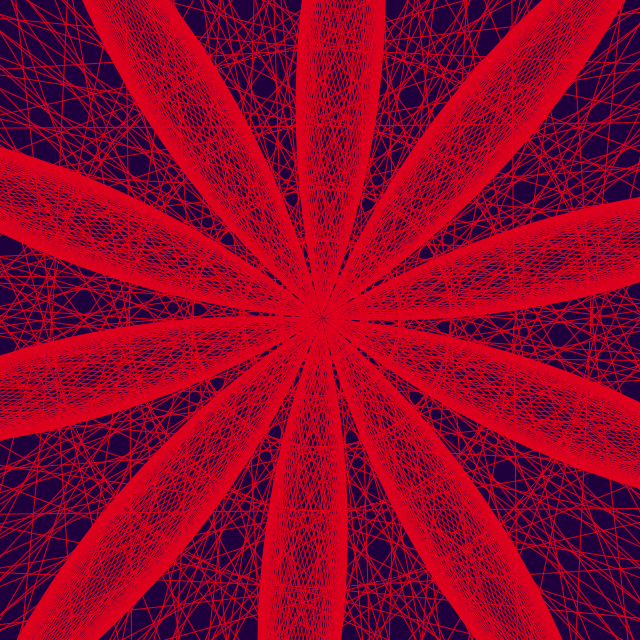
Reproduce this pattern procedurally as a three.js fragment shader.

```glsl
// Ten pointed petals of fine red thread radiate over a dark violet ground.
// Petal threads bunch up at the rims like a caustic; behind them lies a mesh
// of straight threads, each family tangent to its own concentric circle.

#define CENTER vec2(0.5026, 0.5026)
#define PETALS 10.0
#define AXIS_TILT 0.2443      // angle of the first petal axis
#define PETAL_LENGTH 0.86
#define THREAD_WIDTH 0.0016
#define SOFTNESS 0.0011
#define INNER_THREADS 4.0     // petal thread density at the hub
#define OUTER_THREADS 11.0    // and half a canvas away
#define WEAVE_RATE 46.0       // thread crossings along a petal
#define MESH_THREADS 40.0     // threads per family and direction
#define MESH_STEP 0.02        // radius of the smallest tangent circle
#define MESH_FAMILIES 6

varying vec2 vUv;

const float PI = 3.14159265;
const vec3 GROUND = vec3(0.12, 0.0, 0.24);
const vec3 THREAD = vec3(0.87, 0.0, 0.115);

// Coverage of the threads that lie where phase is a whole number.
float threads(float phase, float gradient) {
  float dist = (0.5 - abs(fract(phase) - 0.5)) / gradient;
  float halfWidth = 0.5 * THREAD_WIDTH;
  return 1.0 - smoothstep(halfWidth - SOFTNESS, halfWidth + SOFTNESS, dist);
}

// Layers two coverages.
float join(float a, float b) {
  return 1.0 - (1.0 - a) * (1.0 - b);
}

// Straight threads tangent to circles, leaning both ways.
float mesh(float radius, float angle) {
  float cover = 0.0;
  float turns = MESH_THREADS / (2.0 * PI);
  for (int i = 0; i < MESH_FAMILIES; i++) {
    float j = float(i);
    float rim = MESH_STEP * 0.5 * (j + 1.0) * (j + 2.0);
    float lean = acos(min(rim / radius, 1.0));
    float reach = sqrt(max(radius * radius - rim * rim, 0.000001));
    float offset = 0.37 * j;
    float pair = join(threads(turns * (angle + lean) + offset, turns / reach),
                      threads(turns * (angle - lean) - offset, turns / reach));
    cover = join(cover, pair * step(rim, radius));
  }
  return cover;
}

// Crossing threads that crowd together toward both petal rims.
float petals(float radius, float angle) {
  float sector = 2.0 * PI / PETALS;
  float fromAxis = mod(angle + 0.5 * sector, sector) - 0.5 * sector;
  float halfAngle = 0.5 * sector * max(1.0 - radius / PETAL_LENGTH, 0.001);
  float halfWidth = radius * halfAngle;
  float across = clamp(fromAxis / halfAngle, -0.995, 0.995);

  float density = mix(INNER_THREADS, OUTER_THREADS, radius / 0.5);
  float bunching = sqrt(1.0 - across * across);
  float crowding = density / (halfWidth * bunching * bunching * bunching);
  float gradient = length(vec2(crowding, WEAVE_RATE));
  float swing = density * across / bunching;
  float travel = WEAVE_RATE * radius;
  float weave = join(threads(swing + travel, gradient),
                     threads(swing - travel, gradient));

  float rimDistance = halfWidth - abs(fromAxis) * radius;
  return weave * smoothstep(-SOFTNESS, SOFTNESS, rimDistance);
}

void main() {
  vec2 p = vUv - CENTER;
  float radius = max(length(p), 0.0005);
  float angle = atan(p.y, p.x + 0.000001) - AXIS_TILT;

  float cover = join(mesh(radius, angle), petals(radius, angle));
  gl_FragColor = vec4(mix(GROUND, THREAD, cover), 1.0);
}
```
